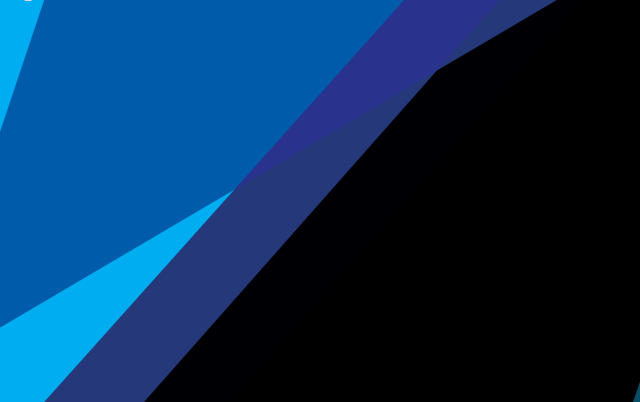
Give the GLSL for this background, as a Shadertoy shader.

```glsl
// Flat overlapping shards: blue and cyan on the left, a diagonal indigo
// band, and black on the right. Straight lines split the canvas into
// half-planes, and their smooth coverages choose each colour.

// Coverage of the half-plane to the left of the line a -> b,
// with points given as fractions of the canvas.
float leftOf(vec2 fragCoord, vec2 a, vec2 b) {
    vec2 along = normalize((b - a) * iResolution.xy);
    vec2 offset = fragCoord - a * iResolution.xy;
    float dist = along.x * offset.y - along.y * offset.x;
    return smoothstep(-0.75, 0.75, dist);
}

void mainImage(out vec4 fragColor, in vec2 fragCoord) {
    vec3 blue = vec3(0.0, 0.355, 0.67);
    vec3 cyan = vec3(0.0, 0.68, 0.94);
    vec3 indigo = vec3(0.16, 0.195, 0.55);
    vec3 navy = vec3(0.14, 0.22, 0.48);
    vec3 teal = vec3(0.03, 0.31, 0.40);

    // Dividing lines
    float aboveSlope = leftOf(fragCoord, vec2(0.0, 0.185), vec2(0.870, 1.0));
    float beforeBand = leftOf(fragCoord, vec2(0.069, 0.0), vec2(0.6315, 1.0));
    float beforeDark = leftOf(fragCoord, vec2(0.225, 0.0), vec2(0.780, 1.0));
    float beforeBlack = leftOf(fragCoord, vec2(0.36, 0.0), vec2(0.91, 1.0));
    float upperCorner = leftOf(fragCoord, vec2(0.0, 0.672), vec2(0.069, 1.0));
    float lowerCorner = 1.0 - leftOf(fragCoord, vec2(0.989, 0.0), vec2(1.0, 0.05));

    // Dark side, with a faint blue strip beside the band
    vec3 color = vec3(0.0, 0.0, 0.016) * beforeBlack;
    color = mix(color, navy, aboveSlope);
    color = mix(color, teal, lowerCorner);

    // Diagonal band, then the bright side
    color = mix(color, mix(navy, indigo, aboveSlope), beforeDark);
    color = mix(color, mix(cyan, blue, aboveSlope), beforeBand);
    color = mix(color, cyan, upperCorner);

    // Pale speck on the top edge
    vec2 speck = (fragCoord / iResolution.xy - vec2(0.044, 1.0)) / vec2(0.007, 0.004);
    color = mix(color, vec3(0.9, 0.85, 0.83), 1.0 - smoothstep(0.6, 1.0, length(speck)));

    fragColor = vec4(color, 1.0);
}
```
